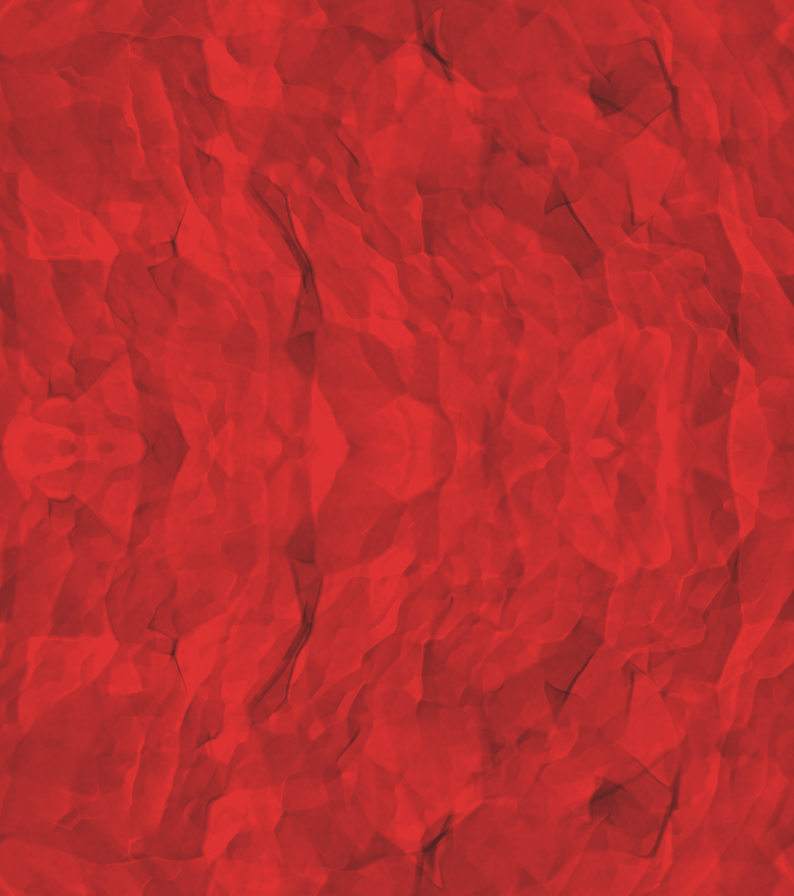
This texture is drawn by a Shadertoy shader. Its source:

```glsl
// Crumpled red paper: flat facets with sharp creases, mirrored about the middle.

const vec3 SHADE_RED = vec3(0.54, 0.16, 0.16);
const vec3 LIT_RED = vec3(0.82, 0.19, 0.19);
const vec2 LIGHT = vec2(0.84, 0.54);     // direction of the raking light
const float BASE_TONE = 0.65;            // 0 is shade red, 1 is lit red
const float CONTRAST = 0.8;
const float BROAD_VARIATION = 0.17;
const float FACET_TILT = 0.7;            // random tone of each facet
const float COARSE_WARP = 0.045;
const float FINE_WARP = 0.011;
const float CREASE_SHADOW = 0.8;
const float RIDGE_GLOW = 0.3;
const float GRAIN = 0.13;

// Integer hash of a lattice cell, three values in 0..1
vec3 hash3(vec2 cell, float seed) {
    uvec3 v = uvec3(vec3(cell, seed)) * 1664525u + 1013904223u;
    v.x += v.y * v.z; v.y += v.z * v.x; v.z += v.x * v.y;
    v ^= v >> 16u;
    v.x += v.y * v.z; v.y += v.z * v.x; v.z += v.x * v.y;
    return vec3(v & 0xffffu) / 65535.0;
}

// Smooth noise pair in -0.5..0.5, wrapping after "count" cells
vec2 wrapNoise(vec2 p, vec2 count, float seed) {
    vec2 q = p * count, i = floor(q), f = q - i;
    f = f * f * (3.0 - 2.0 * f);
    vec2 a = hash3(mod(i, count), seed).xy;
    vec2 b = hash3(mod(i + vec2(1, 0), count), seed).xy;
    vec2 c = hash3(mod(i + vec2(0, 1), count), seed).xy;
    vec2 d = hash3(mod(i + vec2(1, 1), count), seed).xy;
    return mix(mix(a, b, f.x), mix(c, d, f.x), f.y) - 0.5;
}

// Facets meeting in creases: x is the lit slope, y the crease strength
vec2 facets(vec2 p, vec2 count, float sharpness, float seed) {
    vec2 q = p * count, home = floor(q);
    vec3 sum = vec3(0.0);
    for (int j = -2; j <= 2; j++)
    for (int i = -2; i <= 2; i++) {
        vec2 cell = home + vec2(i, j);
        vec3 r = hash3(mod(cell, count), seed);
        vec2 d = q - cell - r.xy;
        float weight = exp(-sharpness * (dot(d, d) + 0.5 * r.z));
        // Flat in the centre, steep beside the creases
        float slope = dot(d, LIGHT);
        slope *= 0.35 + 1.3 * min(abs(slope), 1.0);
        slope += FACET_TILT * (fract(r.z * 61.0) - 0.5);
        sum += weight * vec3(1.0, slope, slope * slope);
    }
    float mean = sum.y / sum.x;
    return vec2(mean, max(sum.z / sum.x - mean * mean, 0.0));
}

void mainImage(out vec4 fragColor, in vec2 fragCoord) {
    vec2 uv = fragCoord / iResolution.xy;
    vec2 sheet = vec2(uv.x, abs(uv.y - 0.5));

    // Bend the creases
    vec2 p = sheet + COARSE_WARP * wrapNoise(sheet, vec2(6, 7), 1.0);
    p += FINE_WARP * wrapNoise(p, vec2(17, 19), 2.0);
    vec2 crumpled = p + 0.006 * wrapNoise(p, vec2(41, 46), 3.0);

    // Slanted copies; whole-number slopes keep the wrap
    vec2 falling = crumpled + vec2(0.0, crumpled.x);
    vec2 rising = crumpled - vec2(0.0, crumpled.x);

    // Upright folds in the middle, long level folds toward top and bottom
    vec2 large = facets(p, vec2(6, 7), 34.0, 4.0);
    vec2 upright = facets(crumpled, vec2(13, 9), 30.0, 5.0);
    vec2 level = facets(crumpled, vec2(7, 18), 30.0, 6.0);
    vec2 medium = mix(upright, level, smoothstep(0.26, 0.4, sheet.y));

    // Slanted folds that change direction from patch to patch
    float turn = smoothstep(-0.08, 0.08, wrapNoise(sheet, vec2(5, 6), 13.0).x);
    vec2 slanted = mix(facets(falling, vec2(13, 16), 28.0, 12.0),
                       facets(rising, vec2(13, 16), 28.0, 14.0), turn);
    vec2 small = facets(crumpled, vec2(24, 26), 22.0, 7.0);
    vec2 fine = facets(crumpled, vec2(45, 50), 14.0, 8.0);

    // Patches of dense wrinkles and of deep creases
    vec2 patches = wrapNoise(p, vec2(11, 12), 9.0);
    float wrinkled = mix(0.35, 1.2, smoothstep(-0.25, 0.25, patches.x));
    float deep = smoothstep(0.08, 0.34, patches.y);
    float glowing = smoothstep(0.0, 0.3, -patches.y);

    float relief = 0.36 * large.x - 0.42 * medium.x + 0.4 * slanted.x
                 + wrinkled * (0.36 * small.x - 0.25 * fine.x);
    float tone = BASE_TONE + CONTRAST * relief;
    tone += BROAD_VARIATION * wrapNoise(sheet, vec2(3, 4), 10.0).x;

    // Shadows and pale edges along the strongest folds
    float fold = 0.8 * smoothstep(0.05, 0.3, large.y)
               + smoothstep(0.05, 0.3, medium.y)
               + 0.6 * smoothstep(0.06, 0.3, slanted.y);
    tone -= CREASE_SHADOW * deep * fold;
    tone += RIDGE_GLOW * glowing * smoothstep(0.04, 0.25, medium.y + 0.6 * small.y);

    // Paper fibre
    tone += GRAIN * wrapNoise(uv, vec2(227, 256), 11.0).x;

    vec3 color = mix(SHADE_RED, LIT_RED, clamp(tone, -0.7, 1.15));
    fragColor = vec4(color, 1.0);
}
```
